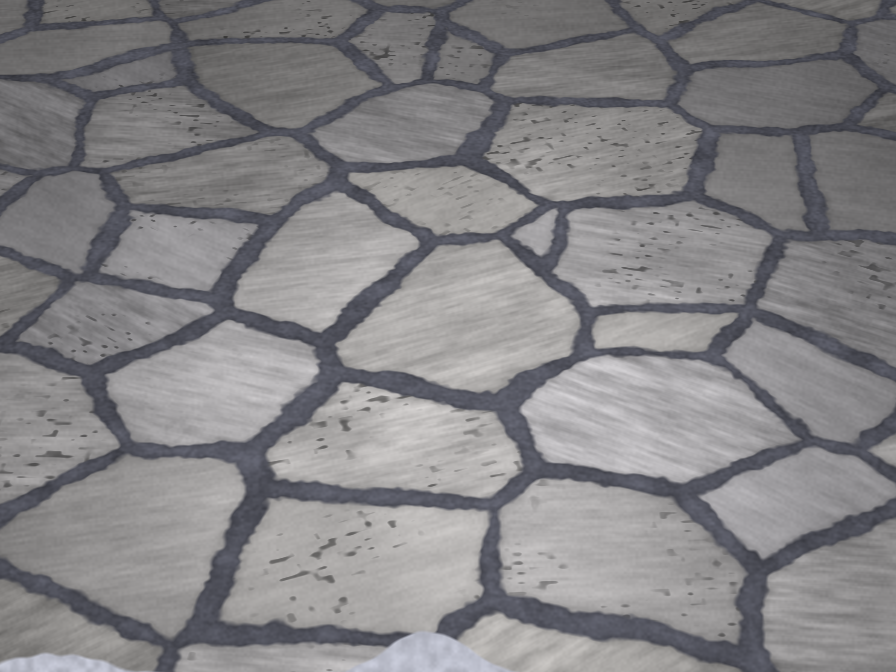
Give the GLSL for this texture, as a Shadertoy shader.

```glsl
// Irregular marble paving in dim flash light, seen in perspective.
// A weighted Voronoi pattern on the ground plane cuts the slabs and joints;
// stretched noise gives each slab its own veins, specks and tone.

vec2 hash2(vec2 p) {
    vec3 a = fract(p.xyx * vec3(0.1031, 0.1030, 0.0973));
    a += dot(a, a.yzx + 33.33);
    return fract((a.xx + a.yz) * a.zy);
}

float noise(vec2 p) {
    vec2 i = floor(p), f = fract(p);
    f = f * f * (3.0 - 2.0 * f);
    return mix(mix(hash2(i).x, hash2(i + vec2(1, 0)).x, f.x),
               mix(hash2(i + vec2(0, 1)).x, hash2(i + vec2(1, 1)).x, f.x), f.y);
}

float fbm(vec2 p) {
    float sum = 0.0, amp = 0.53;
    for (int i = 0; i < 4; i++) {
        sum += amp * noise(p);
        p = mat2(1.6, 1.2, -1.2, 1.6) * p + 7.3;
        amp *= 0.5;
    }
    return sum;
}

mat2 rotation(float a) {
    return mat2(cos(a), sin(a), -sin(a), cos(a));
}

// Slab centre in xy, its size weight in z
vec3 slabSite(vec2 cell) {
    return vec3(cell + 0.5 + 0.86 * (hash2(cell) - 0.5), 0.34 * hash2(cell + 37.0).x);
}

float powerDistance(vec2 q, vec3 site) {
    vec2 d = q - site.xy;
    return dot(d, d) - site.z;
}

float smoothMin(float a, float b, float k) {
    float h = max(k - abs(a - b), 0.0) / k;
    return min(a, b) - h * h * k * 0.25;
}

// Distance to the nearest slab border; also returns the owning slab
float slabEdge(vec2 q, out vec2 slab) {
    vec2 base = floor(q);
    float nearest = 1e3;
    for (int y = -2; y <= 2; y++)
    for (int x = -2; x <= 2; x++) {
        vec2 cell = base + vec2(x, y);
        float d = powerDistance(q, slabSite(cell));
        if (d < nearest) { nearest = d; slab = cell; }
    }
    vec3 own = slabSite(slab);
    float edge = 1.0;
    for (int y = -2; y <= 2; y++)
    for (int x = -2; x <= 2; x++) {
        vec2 cell = base + vec2(x, y);
        if (cell == slab) continue;
        vec3 other = slabSite(cell);
        float d = (powerDistance(q, other) - nearest) / (2.0 * distance(other.xy, own.xy));
        edge = smoothMin(edge, d, 0.015);
    }
    return edge;
}

vec3 slabColor(vec2 q, vec2 slab, float light) {
    vec2 tone = hash2(slab + 11.3), kind = hash2(slab + 71.9);
    vec2 grain = rotation((tone.y - 0.5) * 1.5 - 0.3) * q + slab * 5.7;
    float veins = fbm(grain * vec2(2.6, 13.0)) - 0.5;
    float fine = noise(grain * vec2(11.0, 42.0)) - 0.5;
    float clouds = fbm(grain * vec2(1.8, 3.5)) - 0.5;
    float value = light * (0.94 + 0.11 * tone.x);
    value *= 1.0 + veins * mix(0.1, 0.48, kind.x * kind.x) + clouds * 0.16
           + fine * mix(0.04, 0.15, kind.x);
    // Small soft pits, gathered in patches
    float pits = smoothstep(0.7, 0.95, noise(grain * vec2(20.0, 30.0)));
    float patches = smoothstep(0.35, 0.65, noise(grain * 3.0 + 5.0));
    value *= 1.0 - pits * patches * 0.42 * smoothstep(0.25, 0.8, kind.y);
    return value * mix(vec3(1.01, 0.995, 0.98), vec3(1.0, 0.99, 1.01), tone.y);
}

void mainImage(out vec4 fragColor, in vec2 fragCoord) {
    vec2 p = fragCoord / iResolution.y;
    float centre = 0.5 * iResolution.x / iResolution.y;

    // Perspective ground plane, one unit per slab
    float depth = 2.3 - p.y;
    vec2 ground = 2.85 * vec2((p.x - centre) * 2.3 / depth, 7.4 / depth);
    float blur = 2.85 * 7.4 / (depth * depth) / iResolution.y;
    vec2 q = rotation(0.35) * ground + vec2(3.4, 8.2);

    // Chipped, nearly straight slab edges and joints of uneven width
    vec2 slab;
    vec2 bend = vec2(noise(q * 3.0), noise(q * 3.0 + 40.0)) - 0.5;
    float edge = slabEdge(q + bend * 0.07, slab);
    edge += (noise(q * 9.0) - 0.5) * 0.04 + (noise(q * 28.0) - 0.5) * 0.02;
    edge -= 0.036 + 0.044 * noise(q * 1.7 + 9.0);
    float soft = max(0.014, blur * 0.9);
    float cover = smoothstep(-soft, soft, edge);

    // Pool of light low in the middle, with faint cast shadows
    float away = length((p - vec2(centre, 0.25)) * vec2(0.87, 1.0));
    float light = 0.74 - 0.335 * smoothstep(0.05, 0.92, away);
    light *= 0.95 + 0.1 * noise(vec2(p.x * 7.0 + p.y * 2.0, p.y * 1.5));

    // Sandy blue-grey mortar, with paler dust in places
    float sand = fbm(q * 6.0) - 0.5 + 0.35 * (noise(q * 45.0) - 0.5);
    vec3 mortar = vec3(0.325, 0.33, 0.37) * (0.7 + 0.5 * light + 0.45 * sand);
    vec3 stone = slabColor(q, slab, light);
    stone *= 0.92 + 0.08 * smoothstep(0.0, 0.05, edge);
    mortar *= 1.0 - 0.12 * smoothstep(-0.05, 0.0, edge);
    vec3 color = mix(mortar, stone, cover);

    // Snow heaps along the near border
    float mound = 0.068 * exp(-pow((p.x - centre + 0.03) / 0.09, 2.0))
                + 0.035 * exp(-pow((p.x - 0.08) / 0.11, 2.0)) - 0.008;
    mound += 0.006 * (noise(p * 45.0) - 0.5);
    vec3 snow = vec3(0.73, 0.74, 0.79) * (0.92 + 0.16 * noise(p * 90.0));
    color = mix(color, snow, smoothstep(-0.003, 0.003, mound - p.y));

    // Sensor grain
    color += (noise(p * 230.0) - 0.5) * 0.03;
    fragColor = vec4(clamp(color, 0.0, 1.0), 1.0);
}
```
